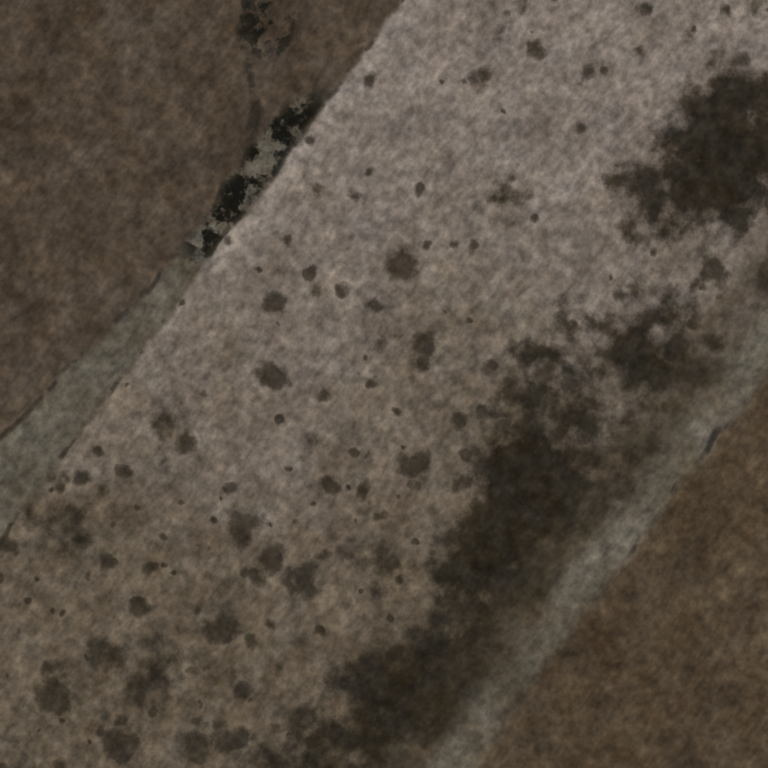
This texture is drawn by a Shadertoy shader. Its source:

```glsl
#define SLAB_WARM vec3(0.368, 0.327, 0.274)
#define SLAB_PALE vec3(0.476, 0.436, 0.402)
#define SLAB_BROWN vec3(0.298, 0.256, 0.213)
#define MORTAR vec3(0.365, 0.343, 0.300)
#define STAIN vec3(0.150, 0.131, 0.102)
#define CREVICE vec3(0.095, 0.092, 0.075)
#define UPPER_EDGE -0.180
#define LOWER_EDGE 0.440
#define LOWER_JOINT_WIDTH 0.047
#define SPOT_CELLS 13.0
#define GRAIN_SCALE 64.0
#define GRAIN_CONTRAST 0.25

vec2 hash2(vec2 p) {
    vec3 q = fract(p.xyx * vec3(0.1031, 0.1030, 0.0973));
    q += dot(q, q.yzx + 33.33);
    return fract((q.xx + q.yz) * q.zy);
}

float cornerRamp(vec2 cell, vec2 offset) {
    float angle = 6.2832 * hash2(cell).x;
    return dot(vec2(cos(angle), sin(angle)), offset);
}

float gradientNoise(vec2 p) {
    vec2 i = floor(p), f = fract(p), e = vec2(1.0, 0.0);
    vec2 w = f * f * f * (f * (f * 6.0 - 15.0) + 10.0);
    float low = mix(cornerRamp(i, f), cornerRamp(i + e, f - e), w.x);
    float high = mix(cornerRamp(i + e.yx, f - e.yx), cornerRamp(i + 1.0, f - 1.0), w.x);
    return mix(low, high, w.y);
}

float fbm(vec2 p, int octaves) {
    float sum = 0.0, amplitude = 1.0;
    for (int k = 0; k < octaves; k++) {
        sum += amplitude * gradientNoise(p);
        p = mat2(1.6, 1.2, -1.2, 1.6) * p + 17.3;
        amplitude *= 0.6;
    }
    return sum;
}

// Soft round bumps of random size, one per cell at most
float spots(vec2 p, float density) {
    vec2 cell = floor(p);
    float cover = 0.0;
    for (int y = -1; y <= 1; y++)
    for (int x = -1; x <= 1; x++) {
        vec2 id = cell + vec2(x, y);
        vec2 traits = hash2(id + 71.0);
        float radius = mix(0.25, 0.75, traits.y * traits.y);
        float d = length(p - id - hash2(id));
        cover = max(cover, (1.0 - smoothstep(0.0, radius, d)) * step(traits.x, density));
    }
    return cover;
}

float band(float x, float low, float high, float soft) {
    return smoothstep(low - soft, low + soft, x) * (1.0 - smoothstep(high - soft, high + soft, x));
}

void mainImage(out vec4 fragColor, in vec2 fragCoord) {
    vec2 uv = fragCoord / iResolution.y;
    float broad = fbm(uv * 4.0 + 3.0, 4);
    float mottle = fbm(uv * 15.0 + 9.0, 4);
    float ragged = fbm(uv * 32.0 + 21.0, 4);

    // Axes across and along the diagonal joints
    float across = dot(uv, vec2(0.8, -0.6)) + 0.007 * fbm(uv * 9.0, 4);
    float along = dot(uv, vec2(0.6, 0.8));

    // Central slab, paler toward the top
    float pale = smoothstep(0.15, 0.85, uv.y + 0.22 * broad);
    vec3 color = mix(SLAB_WARM, SLAB_PALE, pale);
    color += vec3(0.07, 0.066, 0.06) * mottle + 0.045 * ragged;
    color += 0.045 * band(across, UPPER_EDGE, UPPER_EDGE + 0.025, 0.012) * smoothstep(0.35, 0.7, along);

    // Patchy decay beside the lower joint, and scattered blots
    float rise = smoothstep(0.5, 1.2, along);
    float offset = (across - mix(0.375, 0.275, rise)) / mix(0.075, 0.13, rise);
    float decay = exp(-offset * offset);
    float damp = 0.13 * (1.0 - smoothstep(0.25, 0.75, uv.y));
    float patches = decay * 0.56 + damp + 0.55 * fbm(uv * 7.0 + 40.0, 4) + 0.28 * ragged;
    float stain = smoothstep(0.24, 0.66, patches);
    vec2 warped = uv + 0.012 * vec2(mottle, broad);
    float density = mix(0.55, 0.20, smoothstep(0.2, 0.9, uv.y));
    float blots = spots(warped * SPOT_CELLS, density);
    blots = max(blots, 0.85 * spots(warped * SPOT_CELLS * 2.1 + 5.0, density * 0.8));
    float blotted = smoothstep(0.36, 0.95, blots + 0.55 * ragged * smoothstep(0.0, 0.3, blots));
    stain = max(stain, 0.78 * blotted);
    color = mix(color, STAIN + 0.05 * ragged, stain * 0.92);

    // Shadowed grime along the lower joint
    float grime = band(across, 0.385, LOWER_EDGE + 0.01, 0.025);
    color = mix(color, STAIN * 1.45, grime * clamp(0.6 + 0.7 * mottle, 0.0, 1.0));

    // Lower joint and the brown slab beyond it
    float lowerEnd = LOWER_EDGE + LOWER_JOINT_WIDTH + 0.012 * broad;
    vec3 brown = SLAB_BROWN + vec3(0.065, 0.060, 0.053) * mottle + 0.045 * broad + 0.03 * ragged;
    vec3 mortar = MORTAR + 0.06 * mottle + 0.03 * broad + 0.025 * ragged;
    color = mix(color, brown * vec3(1.02, 1.0, 0.94), smoothstep(lowerEnd - 0.010, lowerEnd + 0.014, across));
    float filled = clamp(0.80 + 0.55 * fbm(uv * 10.0 + 33.0, 3), 0.0, 1.0);
    color = mix(color, mortar, filled * band(across, LOWER_EDGE, lowerEnd, 0.014));
    float lowerSeam = 1.0 - smoothstep(0.001, 0.006, abs(across - lowerEnd));
    color *= 1.0 - 0.45 * lowerSeam * smoothstep(0.8, 1.1, along + 0.5 * mottle);

    // Upper joint, narrowing upward, and the brown slab above it
    float upperStart = mix(-0.258, -0.218, smoothstep(0.3, 0.68, along)) + 0.022 * broad;
    float mortarEnd = 1.0 - smoothstep(0.87, 0.97, along);
    color = mix(color, brown, 1.0 - smoothstep(UPPER_EDGE - 0.006, UPPER_EDGE + 0.006, across));
    float upperJoint = band(across, upperStart, UPPER_EDGE, 0.008);
    color = mix(color, mortar, upperJoint * mortarEnd * 0.9);
    float upperSeam = 1.0 - smoothstep(0.001, 0.006, abs(across - upperStart));
    color *= 1.0 - 0.32 * upperSeam * mortarEnd * smoothstep(-0.1, 0.35, mottle + 0.1);
    float edgeSeam = 1.0 - smoothstep(0.001, 0.005, abs(across - UPPER_EDGE));
    color *= 1.0 - 0.35 * edgeSeam * smoothstep(0.1, 0.4, mottle + 0.1);

    // Broken rubble in the open part of the joint, and its side crack
    float open = band(across, upperStart, UPPER_EDGE, 0.008) * band(along, 0.68, 0.95, 0.03);
    color = mix(color, CREVICE, open * smoothstep(-0.25, 0.2, fbm(uv * 28.0 + 60.0, 4)));
    float bend = abs(uv.x - 0.322 - 0.022 * fbm(uv * 8.0 + 80.0, 4));
    float crack = (1.0 - smoothstep(0.002, 0.012, bend)) * smoothstep(0.77, 0.83, uv.y);
    float chips = 1.0 - smoothstep(0.015, 0.055, length((uv - vec2(0.350, 0.965)) * vec2(1.0, 0.8)));
    color = mix(color, CREVICE, crack * 0.5 * smoothstep(-0.3, 0.3, ragged));
    color = mix(color, CREVICE, chips * smoothstep(-0.1, 0.35, ragged) * 0.85);

    // Fine grain with faint streaks along the joints
    float grain = fbm(uv * GRAIN_SCALE, 3);
    float streaks = gradientNoise(vec2(across * 170.0, along * 65.0));
    color *= 1.0 + GRAIN_CONTRAST * (grain + 0.5 * streaks);
    color += vec3(0.008, 0.0, -0.010) * fbm(uv * 22.0 + 90.0, 2);
    fragColor = vec4(clamp(color, 0.0, 1.0), 1.0);
}
```
